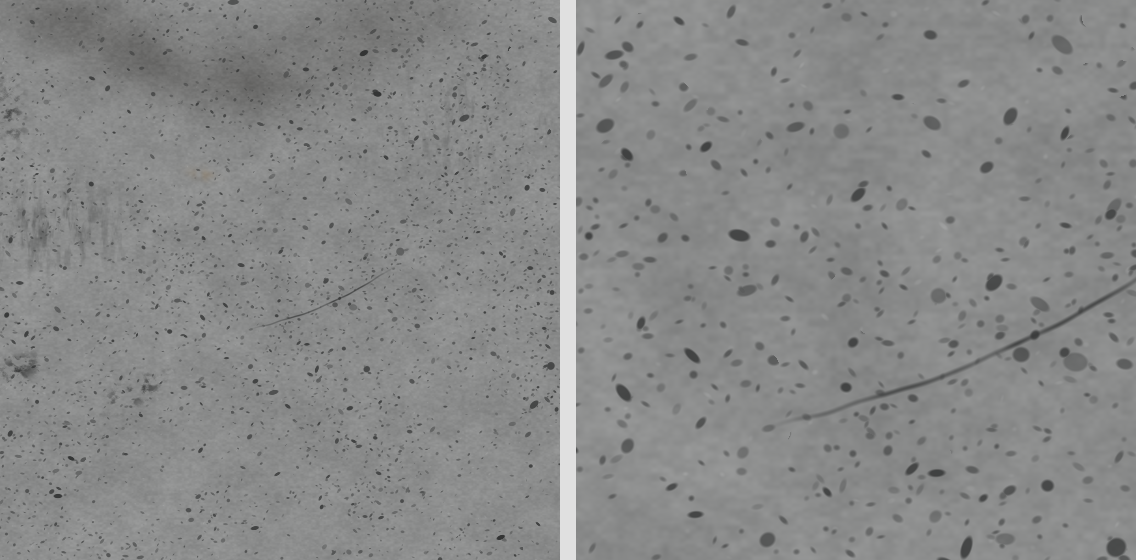
Left: the whole. Right: its middle third, enlarged.
This texture is drawn by a WebGL 2 fragment shader. Its source:

```glsl
#version 300 es
precision highp float;
// Weathered concrete: a mottled grey slab with fine grain, soft dark clouds and stains.
// Value noise shades the surface, jittered cell grids scatter the pits, and a bent,
// tapering segment draws the hairline scratch.

uniform vec2 u_resolution;
out vec4 fragColor;

const vec3 SLAB_COLOR = vec3(0.551, 0.555, 0.554);
const vec3 PIT_COLOR = vec3(0.20, 0.205, 0.205);
const vec3 CLOUD_TINT = vec3(0.96, 1.0, 1.03);   // absorbed light, leaves a warm grey
const vec3 RUST_TINT = vec3(-0.01, 0.03, 0.08);
const float GRAIN_STRENGTH = 0.042;
const float MOTTLE_STRENGTH = 0.075;
const float CLOUD_STRENGTH = 0.13;
const float STREAK_STRENGTH = 0.13;
const float STAIN_STRENGTH = 0.30;
const float SCRATCH_WIDTH = 0.0013;
const float EDGE_SOFTNESS = 0.0011;

uint mixBits(uint n) {
  n = n * 747796405u + 2891336453u;
  n = ((n >> ((n >> 28u) + 4u)) ^ n) * 277803737u;
  return (n >> 22u) ^ n;
}

float hash(vec2 cell, float seed) {
  uvec2 c = uvec2(ivec2(cell));
  uint n = mixBits(c.x + mixBits(c.y + mixBits(uint(seed))));
  return float(n >> 8u) / 16777216.0;
}

float noise(vec2 p, float seed) {
  vec2 i = floor(p), f = fract(p);
  f = f * f * (3.0 - 2.0 * f);
  float low = mix(hash(i, seed), hash(i + vec2(1, 0), seed), f.x);
  float high = mix(hash(i + vec2(0, 1), seed), hash(i + vec2(1, 1), seed), f.x);
  return mix(low, high, f.y);
}

float fbm(vec2 p, float seed) {
  float sum = 0.0, weight = 0.53;
  for (int octave = 0; octave < 4; octave++) {
    sum += weight * noise(p, seed + float(octave));
    p = p * 2.07 + 3.7;
    weight *= 0.5;
  }
  return sum;
}

vec2 rotate(vec2 p, float angle) {
  float c = cos(angle), s = sin(angle);
  return vec2(c * p.x + s * p.y, c * p.y - s * p.x);
}

// Soft elliptical patch, 1 at its centre
float patchMask(vec2 p, vec2 center, vec2 radii, float angle) {
  vec2 q = rotate(p - center, angle) / radii;
  return exp(-dot(q, q));
}

// Darkness of scattered oval pits, at most one per grid cell
float pits(vec2 p, float cells, float chance, vec2 radiusRange, float soft, float seed) {
  float dark = 0.0;
  vec2 home = floor(p * cells);
  for (int y = -1; y <= 1; y++) {
    for (int x = -1; x <= 1; x++) {
      vec2 cell = home + vec2(x, y);
      if (hash(cell, seed) > chance) continue;
      vec2 center = (cell + vec2(hash(cell, seed + 1.0), hash(cell, seed + 2.0))) / cells;
      float size = hash(cell, seed + 3.0);
      float radius = mix(radiusRange.x, radiusRange.y, size * size);
      float stretch = mix(1.0, 1.55, hash(cell, seed + 4.0));
      vec2 q = rotate(p - center, 2.2 * hash(cell, seed + 5.0) - 0.9);
      float d = length(q * vec2(1.0 / stretch, stretch)) - radius;
      float depth = mix(0.35, 1.0, hash(cell, seed + 6.0));
      dark = max(dark, depth * (1.0 - smoothstep(-soft, soft, d)));
    }
  }
  return dark;
}

// Bent hairline that fades toward both ends
float scratch(vec2 p, vec2 start, vec2 end, float soft) {
  vec2 axis = end - start;
  float len = length(axis);
  vec2 q = rotate(p - start, atan(axis.y, axis.x));
  float t = q.x / len;
  float bend = -0.05 * len * sin(3.14 * clamp(t, 0.0, 1.0)) + 0.002 * (noise(vec2(t * 14.0, 0.0), 90.0) - 0.5);
  float line = 1.0 - smoothstep(0.0, SCRATCH_WIDTH + soft, abs(q.y - bend));
  float fade = smoothstep(0.0, 0.25, t) * (1.0 - smoothstep(0.75, 1.0, t));
  return line * fade * mix(0.4, 0.85, noise(vec2(t * 22.0, 4.0), 91.0));
}

void main() {
  vec2 p = gl_FragCoord.xy / u_resolution.y;
  float soft = max(EDGE_SOFTNESS, 0.7 / u_resolution.y);

  // Mottling and slightly horizontal grain
  float tone = MOTTLE_STRENGTH * (fbm(p * vec2(20.0, 26.0), 10.0) - 0.5);
  tone += 0.04 * (fbm(p * 4.0, 20.0) - 0.5);
  tone += GRAIN_STRENGTH * (noise(p * vec2(150.0, 230.0), 30.0) - 0.5);
  tone += 0.6 * GRAIN_STRENGTH * (noise(p * vec2(300.0, 380.0), 31.0) - 0.5);

  // Broad clouds along the upper edge
  float cloud = patchMask(p, vec2(0.16, 0.94), vec2(0.19, 0.07), -0.4);
  cloud += 0.75 * patchMask(p, vec2(0.43, 0.86), vec2(0.17, 0.07), -0.1);
  cloud += 0.75 * patchMask(p, vec2(0.66, 0.96), vec2(0.17, 0.08), 0.2);
  cloud = min(cloud, 1.1) * mix(0.55, 1.25, fbm(p * 11.0, 40.0));

  // Vertical streaks and blotchy stains
  float streakArea = patchMask(p, vec2(0.09, 0.59), vec2(0.13, 0.08), 0.0)
                   + 0.6 * patchMask(p, vec2(0.85, 0.78), vec2(0.16, 0.1), 0.0);
  float streak = streakArea * smoothstep(0.48, 0.8, fbm(p * vec2(75.0, 26.0), 50.0));
  float stainArea = patchMask(p, vec2(0.24, 0.30), vec2(0.06, 0.02), 0.45)
                  + patchMask(p, vec2(0.03, 0.34), vec2(0.04, 0.02), 0.4)
                  + 0.8 * patchMask(p, vec2(0.02, 0.80), vec2(0.025, 0.06), 0.1);
  float stain = stainArea * smoothstep(0.45, 0.75, fbm(p * vec2(65.0, 85.0), 60.0));
  float rust = patchMask(p, vec2(0.36, 0.69), vec2(0.025, 0.012), -0.3) * noise(p * 90.0, 65.0);

  // Pits in three sizes, gathered into loose drifts
  float drift = mix(0.35, 1.65, smoothstep(0.3, 0.7, fbm(p * 6.0, 70.0)));
  drift *= 1.0 - 0.5 * min(cloud, 1.0);
  float pit = 0.6 * pits(p, 105.0, 0.24 * drift, vec2(0.0013, 0.0028), soft, 100.0);
  pit = max(pit, 0.85 * pits(p, 50.0, 0.23 * drift, vec2(0.0022, 0.0047), soft, 200.0));
  pit = max(pit, pits(p, 15.0, 0.12 * drift, vec2(0.0045, 0.0075), soft, 300.0));
  float fleck = pits(p, 80.0, 0.09, vec2(0.001, 0.002), soft, 400.0);

  vec3 color = SLAB_COLOR + tone + 0.05 * fleck;
  color -= CLOUD_STRENGTH * cloud * CLOUD_TINT + RUST_TINT * rust;
  color -= STREAK_STRENGTH * streak + STAIN_STRENGTH * stain;
  color = mix(color, PIT_COLOR, pit);
  color = mix(color, PIT_COLOR, scratch(p, vec2(0.44, 0.41), vec2(0.715, 0.53), soft));
  fragColor = vec4(clamp(color, 0.0, 1.0), 1.0);
}
```
